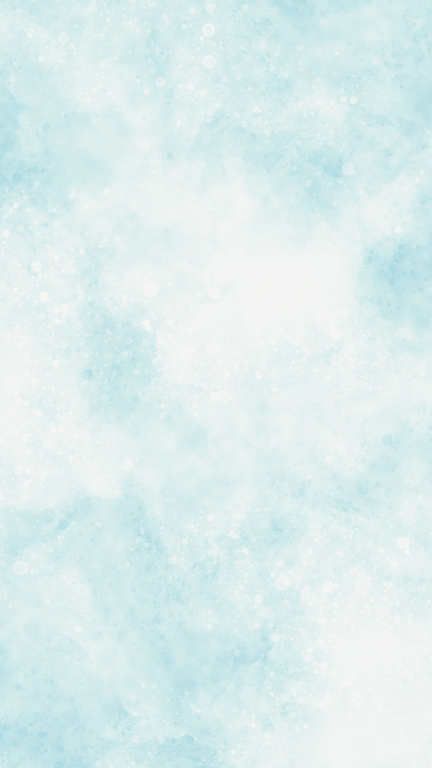
A Shadertoy shader for this texture:

```glsl
const vec3 PAPER = vec3(0.960, 0.964, 0.956);
const vec3 WASH = vec3(0.800, 0.910, 0.915);
const vec3 PIGMENT = vec3(0.610, 0.825, 0.875);
const float BASE_TONE = 0.335;
const float CLOUD_CONTRAST = 0.90;
const float MOTTLE_CONTRAST = 0.34;
const float GRAIN_CONTRAST = 0.34;
const float BLOOM_STRENGTH = 0.12;
const float WARP = 0.24;
const float LIGHT_DROPS = 0.34;
const float DARK_DROPS = 0.24;
const float PAPER_SOFTNESS = 0.10;

// Broad washes: centre, radius, tone change (negative bares the paper)
const int WASH_COUNT = 11;
const vec4 WASHES[WASH_COUNT] = vec4[](
    vec4(0.48, 1.20, 0.23, -0.28), vec4(0.62, 0.98, 0.23, -0.25),
    vec4(0.88, 0.34, 0.24, -0.30), vec4(0.02, 0.86, 0.17, -0.28),
    vec4(0.22, 0.36, 0.15, -0.25), vec4(0.87, 1.28, 0.14, -0.24),
    vec4(0.30, 1.66, 0.32, 0.17), vec4(0.09, 1.36, 0.13, 0.32),
    vec4(0.43, 0.36, 0.20, 0.30), vec4(0.04, 0.10, 0.17, 0.34),
    vec4(0.98, 1.22, 0.12, 0.30));

float hash(vec2 p) {
    vec3 q = fract(p.xyx * 0.1031);
    q += dot(q, q.yzx + 33.33);
    return fract((q.x + q.y) * q.z);
}

float noise(vec2 p) {
    vec2 i = floor(p), f = fract(p);
    f = f * f * (3.0 - 2.0 * f);
    return mix(mix(hash(i), hash(i + vec2(1, 0)), f.x),
               mix(hash(i + vec2(0, 1)), hash(i + vec2(1, 1)), f.x), f.y);
}

float fbm(vec2 p) {
    float sum = 0.0, amp = 0.5;
    for (int i = 0; i < 6; i++) {
        sum += amp * noise(p);
        p = mat2(1.6, 1.2, -1.2, 1.6) * p + 17.3;
        amp *= 0.5;
    }
    return sum;
}

// Stained edge: a tonal step with a slightly darker rim
float bloom(vec2 p, float level) {
    float d = fbm(p) - level;
    float rim = smoothstep(-0.008, 0.008, d) * exp(-max(d, 0.0) * 35.0);
    return smoothstep(-0.012, 0.012, d) * 0.7 + rim * 0.6;
}

// Scattered round drops, many small and few large, with a faint rim
float drops(vec2 p, float cells, float density, float seed) {
    vec2 q = p * cells, cell = floor(q);
    float blur = max(0.04, 0.7 * cells / iResolution.x);
    float cover = 0.0;
    for (int y = -1; y <= 1; y++)
    for (int x = -1; x <= 1; x++) {
        vec2 id = cell + vec2(x, y);
        vec2 key = id + seed;
        vec2 centre = id + vec2(hash(key + 40.7), hash(key + 91.3));
        float size = hash(key + 150.1);
        float radius = mix(0.10, 0.38, size * size * size);
        float d = length(q - centre) - radius;
        float disc = 1.0 - smoothstep(-blur, blur, d);
        float body = mix(0.6, 1.0, smoothstep(-0.15, 0.0, d));
        float present = step(hash(key + 211.9), density);
        cover = max(cover, disc * body * present * mix(0.35, 1.0, hash(key + 270.5)));
    }
    return cover;
}

float washTone(vec2 p) {
    float tone = BASE_TONE;
    for (int i = 0; i < WASH_COUNT; i++) {
        vec2 d = (p - WASHES[i].xy) / WASHES[i].z;
        tone += WASHES[i].w * exp(-dot(d, d));
    }
    return tone;
}

void mainImage(out vec4 fragColor, in vec2 fragCoord) {
    vec2 p = fragCoord / iResolution.xy * vec2(1.0, 16.0 / 9.0);
    vec2 bend = vec2(fbm(p * 4.0 + 5.0), fbm(p * 4.0 + 31.0)) - 0.5;
    vec2 w = p + WARP * bend;

    // Washes, clouds, mottling and pigment grain
    float tone = washTone(w);
    tone += CLOUD_CONTRAST * (fbm(w * 4.5 + 60.0) - 0.49);
    float wet = smoothstep(-0.05, 0.35, tone);
    float mottle = MOTTLE_CONTRAST * (fbm(w * 13.0 + 25.0) - 0.49);
    float grain = GRAIN_CONTRAST * (fbm(p * 36.0 + 80.0) - 0.49);
    tone += (mottle + grain) * mix(0.4, 1.0, wet);

    // Drying edges, fading out on bare paper
    float edges = bloom(w * 3.0 + 11.0, 0.52) + bloom(w * 7.0 + 47.0, 0.55);
    tone += BLOOM_STRENGTH * wet * (edges - 0.6);

    // Soft landing on the paper tone
    tone = 0.5 * (tone + sqrt(tone * tone + PAPER_SOFTNESS * PAPER_SOFTNESS));

    // Splatter gathers in patches
    float patchA = smoothstep(0.36, 0.60, fbm(p * 4.0 + 120.0));
    float patchB = smoothstep(0.36, 0.60, fbm(p * 4.0 + 170.0));
    float dark = drops(p, 24.0, 0.32 * patchB, 300.0);
    dark = max(dark, drops(p, 50.0, 0.50 * patchB, 500.0));
    dark = max(dark, drops(p, 90.0, 0.50 * patchB, 600.0));
    float light = drops(p, 22.0, 0.30 * patchA, 700.0);
    light = max(light, drops(p, 48.0, 0.45 * patchA, 900.0));
    light = max(light, drops(p, 95.0, 0.50 * patchA, 1100.0));
    tone += DARK_DROPS * dark * mix(0.15, 1.0, wet);
    tone = max(tone - LIGHT_DROPS * light, 0.0);

    vec3 color = mix(PAPER, WASH, min(tone * 2.0, 1.0));
    color = mix(color, PIGMENT, clamp(tone * 2.0 - 1.0, 0.0, 1.0));
    fragColor = vec4(color, 1.0);
}
```
